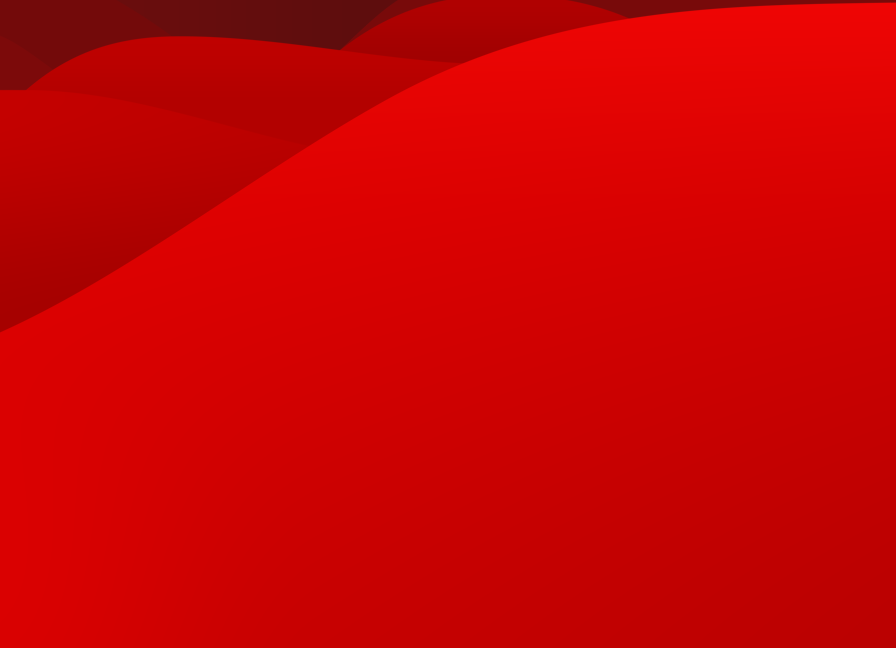
A WebGL 2 fragment shader for this background:

```glsl
#version 300 es
precision highp float;
// Overlapping red hills under a dark maroon sky.
// Each hill is a smooth ridge through three knots (position, height, slope),
// painted back to front with its own soft colour ramp.
uniform vec2 u_resolution;
out vec4 outColor;

// Cubic curve between two knots, each holding x, height and slope.
float cubicSpan(float x, vec3 a, vec3 b) {
    float width = b.x - a.x;
    float t = clamp((x - a.x) / width, 0.0, 1.0);
    float s = 1.0 - t;
    float height = mix(a.y, b.y, t * t * (3.0 - 2.0 * t));
    return height + width * t * s * (s * a.z - t * b.z);
}

// Ridge height through three knots, continued straight past both ends.
float ridge(float x, vec3 a, vec3 b, vec3 c) {
    float height = x < b.x ? cubicSpan(x, a, b) : cubicSpan(x, b, c);
    return height + a.z * min(x - a.x, 0.0) + c.z * max(x - c.x, 0.0);
}

// Lays a hill over the colour behind it with a smooth edge.
vec3 paintHill(vec3 behind, vec3 hill, float y, float height, float soft) {
    return mix(behind, hill, smoothstep(-soft, soft, height - y));
}

// Front hill: bright crest, darker lower right, gentle glow at lower left.
vec3 frontColor(vec2 p) {
    float red = 0.805 - 0.075 * p.x;
    red += (0.09 - 0.04 * p.x) * p.y + (0.04 + 0.12 * p.x) * p.y * p.y;
    float glow = 1.0 - smoothstep(0.0, 0.35, p.x);
    red += 0.045 * glow * (1.0 - smoothstep(0.0, 0.55, p.y));
    float crest = smoothstep(0.6, 1.0, p.y);
    return vec3(red, 0.003 + 0.018 * crest, 0.002 + 0.014 * crest);
}

void main() {
    vec2 p = gl_FragCoord.xy / u_resolution;
    float soft = 0.8 / u_resolution.y;

    // Dark sky, deepest above the middle valley
    vec3 color = mix(vec3(0.41, 0.05, 0.05), vec3(0.37, 0.05, 0.05),
                     smoothstep(0.15, 0.4, p.x));

    // Distant maroon slopes on the left
    float h = ridge(p.x, vec3(0.0, 1.05, -0.2), vec3(0.13, 1.0, -0.8),
                    vec3(0.19, 0.946, -1.0));
    color = paintHill(color, vec3(0.45, 0.04, 0.04), p.y, h, soft);
    h = ridge(p.x, vec3(0.0, 0.945, -0.55), vec3(0.052, 0.9, -1.0),
              vec3(0.1, 0.85, -1.0));
    color = paintHill(color, vec3(0.485, 0.04, 0.04), p.y, h, soft);

    // Distant maroon slope on the right
    h = ridge(p.x, vec3(0.378, 0.921, 1.3), vec3(0.45, 1.005, 0.8),
              vec3(0.8, 1.06, 0.0));
    color = paintHill(color, vec3(0.47, 0.04, 0.04), p.y, h, soft);

    // Rounded hill at the top centre
    h = ridge(p.x, vec3(0.378, 0.921, 1.1), vec3(0.56, 1.008, 0.0),
              vec3(0.703, 0.971, -0.6));
    float lift = smoothstep(0.9, 1.0, p.y);
    color = paintHill(color, vec3(0.63 + 0.06 * lift, 0.003, 0.003), p.y, h, soft);

    // Long middle hill
    h = ridge(p.x, vec3(0.029, 0.861, 1.2), vec3(0.202, 0.944, 0.0),
              vec3(0.514, 0.9025, -0.08));
    lift = smoothstep(0.83, 0.95, p.y);
    color = paintHill(color, vec3(0.70 + 0.05 * lift, 0.003, 0.0), p.y, h, soft);

    // Left hill, fading into the middle one
    h = ridge(p.x, vec3(0.0, 0.861, 0.01), vec3(0.03, 0.861, 0.0),
              vec3(0.35, 0.773, -0.3));
    lift = smoothstep(0.48, 0.85, p.y);
    vec3 leftColor = vec3(0.65 + 0.12 * lift - 0.1 * p.x, 0.003, 0.0);
    color = paintHill(color, leftColor, p.y, h, soft);

    // Large front hill
    h = ridge(p.x, vec3(0.0, 0.487, 0.62), vec3(0.43, 0.845, 0.77),
              vec3(1.0, 0.996, 0.02));
    color = paintHill(color, frontColor(p), p.y, h, soft);

    outColor = vec4(color, 1.0);
}
```
